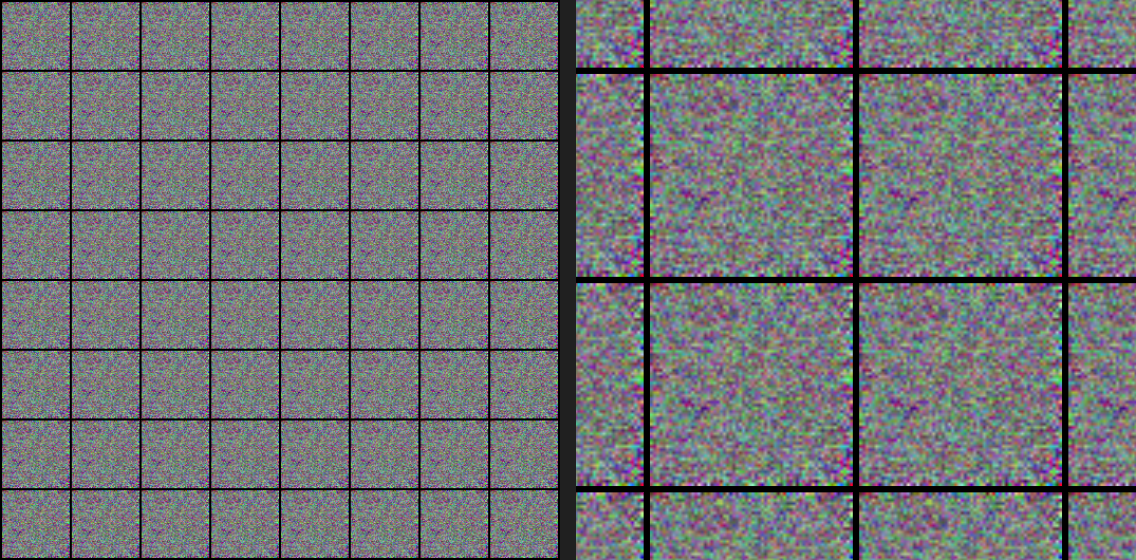
Left: the whole. Right: its middle third, enlarged.
Write a WebGL 2 fragment shader that draws this pattern.

```glsl
#version 300 es
precision highp float;
// Eight by eight black grid of nearly identical tiles of fine coloured grain.

#define TILES 8.0        // repeats across and down
#define GRAINS 64.0      // grains along a tile side
#define LINE 2.0         // line width, in grains
#define CONTRAST 0.41    // strength of the grain
#define STREAK 0.17      // strength of short horizontal dashes
#define VARIATION 0.06   // difference between tiles
#define EDGE_BOOST 0.8   // extra contrast towards tile borders
#define DASH_SHARE 0.05  // share of dashes that turn purple

uniform vec2 u_resolution;
out vec4 fragColor;

const vec3 BASE = vec3(0.480, 0.498, 0.495);
const vec3 CHANNEL_GAIN = vec3(0.90, 1.10, 0.95);
const vec3 PURPLE_SHIFT = vec3(0.02, -0.17, 0.05);
const vec3 LINE_COLOR = vec3(0.0);

vec3 hash3(vec3 p) {
  p = fract(p * vec3(0.1031, 0.1030, 0.0973));
  p += dot(p, p.yxz + 33.33);
  return fract((p.xxy + p.yxx) * p.zyx);
}

// Nearness to the right, top, bottom and left sides and lower right corner.
float border(vec2 g) {
  float right = exp(-(GRAINS - 1.0 - g.x) / 2.0);
  float top = 0.8 * exp(-(GRAINS - 1.0 - g.y) / 1.5);
  float bottom = exp(-g.y / 1.2);
  float left = 0.3 * exp(-g.x / 1.5);
  float corner = exp(-length(g - vec2(GRAINS - 1.0, 0.0)) / 5.0);
  return max(max(right, left), max(top, bottom)) + corner;
}

// One grain: shared noise, a dash three grains long, and a little per tile.
vec3 grain(vec2 g, vec2 tile) {
  g = clamp(g, vec2(0.0), vec2(GRAINS - 1.0));
  float nearBorder = border(g);
  vec3 common3 = hash3(vec3(g, 7.0)) - 0.5;
  float shift = floor(hash3(vec3(g.y, 3.0, 11.0)).x * 3.0);
  float run = floor((g.x + shift) / 3.0);
  vec3 dash = hash3(vec3(run, g.y, 23.0)) - 0.5;
  vec3 own = hash3(vec3(g, 41.0 + tile.x + TILES * tile.y)) - 0.5;
  vec3 noise = CONTRAST * common3 + STREAK * dash + VARIATION * own;
  float pick = hash3(vec3(run, g.y, 67.0)).y;
  float purple = step(pick, DASH_SHARE + 0.25 * nearBorder);
  vec3 color = BASE + noise * CHANNEL_GAIN * (1.0 + EDGE_BOOST * nearBorder);
  return color + purple * PURPLE_SHIFT;
}

// Blend the four nearest grains.
vec3 grainField(vec2 p, vec2 tile) {
  vec2 q = p - 0.5;
  vec2 i = floor(q);
  vec2 f = q - i;
  vec3 low = mix(grain(i, tile), grain(i + vec2(1.0, 0.0), tile), f.x);
  vec3 high = mix(grain(i + vec2(0.0, 1.0), tile), grain(i + 1.0, tile), f.x);
  return mix(low, high, f.y);
}

void main() {
  // Canvas measured in grains, with a line on every outer side.
  float pitch = GRAINS + LINE;
  float extent = TILES * pitch + LINE;
  vec2 p = gl_FragCoord.xy / u_resolution * extent;
  float pixel = extent / min(u_resolution.x, u_resolution.y);

  // Tile index and position inside the tile.
  vec2 fromLine = p - 0.5 * LINE;
  vec2 tile = floor(fromLine / pitch);
  vec2 local = fromLine - tile * pitch - 0.5 * LINE;
  vec3 color = grainField(local, tile);

  // Grid lines with smooth edges.
  vec2 d = abs(mod(fromLine + 0.5 * pitch, pitch) - 0.5 * pitch) - 0.5 * LINE;
  float inside = clamp(min(d.x, d.y) / pixel + 0.5, 0.0, 1.0);
  fragColor = vec4(mix(LINE_COLOR, clamp(color, 0.0, 1.0), inside), 1.0);
}
```
